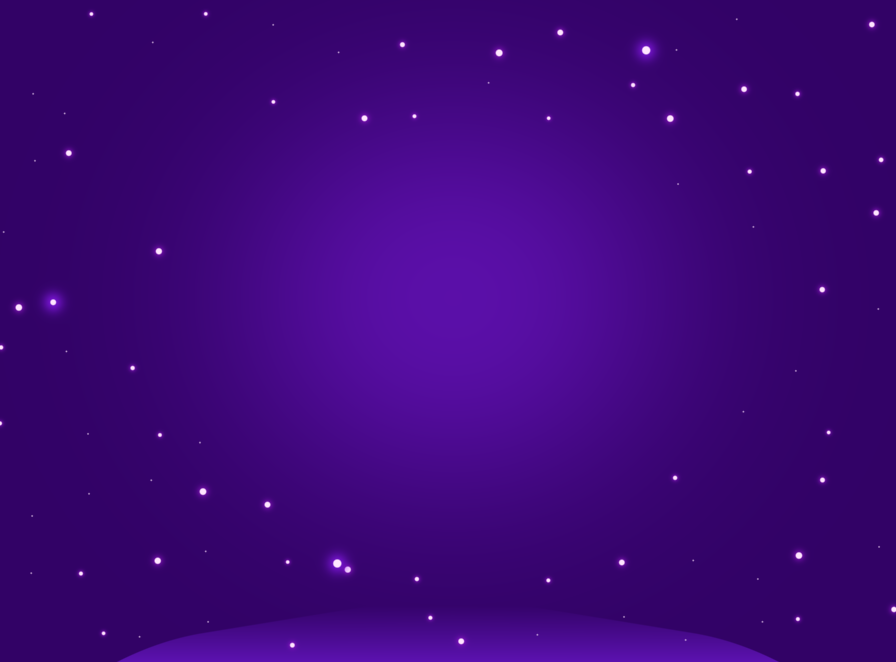
This background is drawn by a WebGL 2 fragment shader. Its source:

```glsl
#version 300 es
precision highp float;

uniform vec2 u_resolution;
out vec4 fragColor;

// Colours
const vec3 NIGHT = vec3(0.195, 0.008, 0.40);
const vec3 GLOW = vec3(0.355, 0.058, 0.66);
const vec3 HILL = vec3(0.36, 0.07, 0.69);
const vec3 STAR_CORE = vec3(1.0, 0.90, 1.0);
const vec3 STAR_HALO = vec3(0.58, 0.08, 0.80);
const vec3 BRIGHT_HALO = vec3(0.55, 0.10, 0.95);

// Layout, in canvas heights from the centre
const vec2 GLOW_CENTRE = vec2(0.008, 0.050);
const vec2 GLOW_SIZE = vec2(0.345, 0.312);
const float GLOW_POWER = 2.3;
const float HILL_PEAK = 0.104;
const float HILL_SLOPE = 0.163;
const float HILL_SHOULDER = 0.37;
const float HILL_BEND = 1.33;
const float HILL_FADE = 0.085;

const float STAR_CELL = 0.1;
const float STAR_DENSITY = 0.78;
const float TINY_SHARE = 0.5;
const vec2 CLEAR_SIZE = vec2(0.44, 0.32);
const int BRIGHT_COUNT = 3;
const float BRIGHT_RADIUS = 0.0062;
const float BRIGHT_SPREAD = 0.015;

vec3 hash3(vec2 cell) {
    vec3 q = fract(cell.xyx * vec3(0.1031, 0.1030, 0.0973));
    q += dot(q, q.yxz + 33.33);
    return fract((q.xxy + q.yzz) * q.zyx);
}

float disc(float dist, float radius, float pixel) {
    return 1.0 - smoothstep(radius - pixel, radius + pixel, dist);
}

vec3 drawStar(vec3 base, float dist, float radius, float spread, vec3 halo, float pixel) {
    float glow = exp(-dist * dist / (spread * spread));
    return mix(mix(base, halo, 0.75 * glow), STAR_CORE, disc(dist, radius, pixel));
}

// Soft oval light behind everything
vec3 backdrop(vec2 p) {
    float r = length((p - GLOW_CENTRE) / GLOW_SIZE);
    return mix(NIGHT, GLOW, exp(-pow(r, GLOW_POWER)));
}

// Low hill, lit from below and fading out at its crest
vec3 addHill(vec3 base, vec2 p, float pixel) {
    float height = p.y + 0.5;
    float side = abs(p.x);
    float bend = max(side - HILL_SHOULDER, 0.0);
    float crest = HILL_PEAK - HILL_SLOPE * side - HILL_BEND * bend * bend;
    float inside = smoothstep(-pixel, pixel, crest - height);
    float light = clamp(1.0 - height / HILL_FADE, 0.0, 1.0);
    return mix(base, HILL, inside * light);
}

// One jittered star per cell, kept out of the central oval
vec3 addScatteredStars(vec3 base, vec2 p, float pixel) {
    vec2 cell = floor(p / STAR_CELL);
    vec3 place = hash3(cell + 40.0);
    vec3 kind = hash3(cell + 91.0);
    vec2 star = (cell + mix(vec2(0.2), vec2(0.8), place.xy)) * STAR_CELL;
    if (place.z > STAR_DENSITY || length(star / CLEAR_SIZE) < 1.0) return base;

    float dist = length(p - star);
    if (kind.x < TINY_SHARE) {
        return mix(base, STAR_CORE, 0.7 * disc(dist, 0.0011, pixel));
    }
    float radius = mix(0.0026, 0.0052, kind.y * kind.y);
    return drawStar(base, dist, radius, radius * 1.7, STAR_HALO, pixel);
}

// Large glowing stars along an open arc around the centre
vec3 addBrightStars(vec3 base, vec2 p, float pixel) {
    for (int i = 0; i < BRIGHT_COUNT; i++) {
        float k = float(i);
        float angle = 0.956 + k * (2.57 - 0.457 * k);
        float reach = 0.519 + k * (0.223 - 0.144 * k);
        vec2 star = reach * vec2(cos(angle), sin(angle));
        float radius = BRIGHT_RADIUS * (i == 1 ? 0.7 : 1.0);
        base = drawStar(base, length(p - star), radius, BRIGHT_SPREAD, BRIGHT_HALO, pixel);
    }
    return base;
}

void main() {
    float pixel = 1.0 / u_resolution.y;
    vec2 p = (gl_FragCoord.xy - 0.5 * u_resolution) * pixel;

    vec3 colour = backdrop(p);
    colour = addHill(colour, p, pixel);
    colour = addScatteredStars(colour, p, pixel);
    colour = addBrightStars(colour, p, pixel);
    fragColor = vec4(colour, 1.0);
}
```
